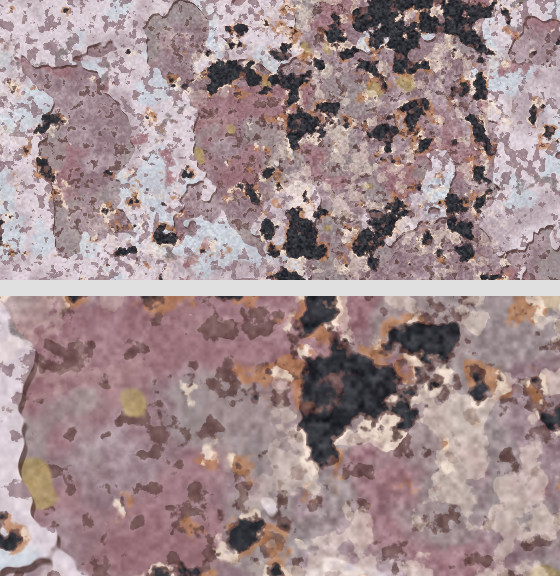
Top, the full canvas; bottom, a detail of the centre.
A Shadertoy shader for this texture:

```glsl
// Weathered wall: mauve plaster under flaking pale paint, with rust and soot.
// Warped fbm thresholds cut the layers; soft regional masks place them.
// Stippled arcs, ochre spots, chips and fine grain give the worn surface.

const vec3 PALE = vec3(0.87, 0.82, 0.85);
const vec3 PALE_DIM = vec3(0.73, 0.66, 0.69);
const vec3 MAUVE = vec3(0.56, 0.46, 0.49);
const vec3 MAUVE_LIGHT = vec3(0.72, 0.64, 0.67);
const vec3 ROSE = vec3(0.62, 0.43, 0.46);
const vec3 STONE = vec3(0.62, 0.58, 0.58);
const vec3 SOOT = vec3(0.17, 0.18, 0.21);
const vec3 BROWN = vec3(0.38, 0.27, 0.26);
const vec3 ORANGE = vec3(0.72, 0.50, 0.35);
const vec3 CREAM = vec3(0.92, 0.85, 0.79);
const vec3 OCHRE = vec3(0.67, 0.58, 0.40);
const vec3 ICE = vec3(0.79, 0.84, 0.88);
const float PAINT_SCALE = 3.2;
const float RUST_SCALE = 21.0;
const float GRAIN_SCALE = 125.0;
const float GRAIN = 0.17;
const int ARCS = 9;

float hash(vec2 p) {
    vec3 q = fract(p.xyx * 0.1031);
    q += dot(q, q.yzx + 33.33);
    return fract((q.x + q.y) * q.z);
}

float noise(vec2 p) {
    vec2 i = floor(p), f = fract(p);
    f = f * f * (3.0 - 2.0 * f);
    return mix(mix(hash(i), hash(i + vec2(1, 0)), f.x),
               mix(hash(i + vec2(0, 1)), hash(i + vec2(1, 1)), f.x), f.y);
}

float fbm(vec2 p) {
    float sum = 0.0, amp = 0.5;
    for (int i = 0; i < 5; i++) {
        sum += amp * noise(p);
        p = mat2(1.6, 1.2, -1.2, 1.6) * p + 17.3;
        amp *= 0.5;
    }
    return sum / 0.97;
}

float blob(vec2 p, vec2 centre, vec2 size) {
    vec2 d = (p - centre) / size;
    return exp(-dot(d, d));
}

// Positive where the pale paint still holds, mostly at both sides
float paintField(vec2 p) {
    vec2 warp = vec2(noise(p * 6.0 + 3.0), noise(p * 6.0 + 41.0)) * 0.09;
    float sides = 1.0 - smoothstep(0.5, 0.95, p.x) + smoothstep(1.62, 1.82, p.x);
    float scar = blob(p, vec2(0.32, 0.50), vec2(0.17, 0.16));
    return fbm((p + warp) * PAINT_SCALE + 5.0) - 0.69 + 0.34 * sides - 0.42 * scar;
}

// Partial ring scuffs scattered over the painted sides
float scuffArcs(vec2 p) {
    float mask = 0.0;
    for (int i = 0; i < ARCS; i++) {
        float k = float(i);
        float x = i % 3 == 2 ? 1.75 + 0.22 * hash(vec2(k, 1.0)) : 0.7 * hash(vec2(k, 2.0));
        vec2 d = p - vec2(x, (k + hash(vec2(k, 3.0))) / float(ARCS));
        float ring = abs(length(d) - mix(0.07, 0.13, hash(vec2(k, 4.0))));
        float sweep = sin(atan(d.y, d.x) + 6.28 * hash(vec2(k, 5.0)));
        mask = max(mask, (1.0 - smoothstep(0.014, 0.024, ring)) * smoothstep(-0.3, 0.1, sweep));
    }
    return mask;
}

// Rounded lichen-like spots on a jittered grid
float ochreSpots(vec2 p) {
    vec2 q = p * 8.0, cell = floor(q);
    vec2 jitter = vec2(hash(cell + 9.0), hash(cell + 23.0)) * 0.4 + 0.3;
    float radius = mix(0.10, 0.24, hash(cell + 31.0)) + 0.2 * (noise(p * 45.0) - 0.5);
    float keep = step(0.72, hash(cell + 57.0)) * step(0.65, p.x) * step(p.x, 1.5);
    return keep * (1.0 - smoothstep(radius - 0.03, radius + 0.03, length(fract(q) - jitter)));
}

void mainImage(out vec4 fragColor, in vec2 fragCoord) {
    vec2 p = fragCoord / iResolution.y;
    float broad = fbm(p * 5.0 + 60.0);
    float mid = fbm(p * 14.0 + 80.0);
    float fine = fbm(p * 48.0 + 20.0);

    // Bare plaster
    vec3 col = mix(MAUVE, MAUVE_LIGHT, smoothstep(0.35, 0.68, 0.5 * (mid + fine)));
    col = mix(col, ROSE, 0.6 * smoothstep(0.52, 0.62, broad));
    col = mix(col, STONE, 0.7 * smoothstep(0.54, 0.62, fbm(p * 6.0 + 130.0)));
    col = mix(col, BROWN, 0.75 * smoothstep(0.60, 0.68, fine));
    col = mix(col, OCHRE * (0.8 + 0.4 * fine), 0.85 * ochreSpots(p));

    // Flaking paint with shaded lower rims
    float field = paintField(p);
    float paint = smoothstep(-0.004, 0.004, field);
    float above = smoothstep(-0.004, 0.004, paintField(p + vec2(-0.004, 0.008)));
    col = mix(col, BROWN * 0.85, 0.75 * above * (1.0 - paint));
    vec3 coat = mix(PALE_DIM, PALE, smoothstep(0.32, 0.52, 0.5 * (mid + broad)));
    coat = mix(coat, ICE, 0.7 * smoothstep(0.58, 0.66, fbm(p * 7.0 + 200.0)));
    float wear = smoothstep(0.50, 0.64, broad) * 0.10;
    coat = mix(coat, MAUVE, 0.8 * smoothstep(0.60, 0.66, fine + wear));
    vec3 scuffTint = mix(ROSE, STONE * 0.85, smoothstep(0.45, 0.55, broad));
    coat = mix(coat, scuffTint, 0.75 * scuffArcs(p) * smoothstep(0.42, 0.54, fine));
    col = mix(col, coat, paint * 0.96);

    // Rust region: soot clusters ringed by brown, orange and cream chips
    float region = smoothstep(0.88, 1.05, p.x) * (1.0 - smoothstep(1.66, 1.92, p.x));
    region = max(region, blob(p, vec2(0.58, 0.17), vec2(0.26, 0.15)));
    region = max(region, blob(p, vec2(0.72, 0.78), vec2(0.16, 0.20)));
    region = max(region, 0.8 * blob(p, vec2(0.02, 0.60), vec2(0.07, 0.25)));
    float rust = fbm(p * RUST_SCALE) - 0.5 + 0.9 * (fbm(p * 5.5 + 90.0) - 0.5) - 0.36 + 0.26 * region;
    float halo = smoothstep(-0.16, -0.06, rust);
    float chips = fbm(p * 30.0 + 150.0);
    col = mix(col, ORANGE, 0.75 * halo * smoothstep(0.54, 0.60, fbm(p * 26.0 + 170.0)));
    col = mix(col, CREAM, 0.9 * max(halo, 0.55 * region) * smoothstep(0.56, 0.62, chips));
    col = mix(col, BROWN, 0.8 * smoothstep(-0.035, 0.0, rust));
    col = mix(col, SOOT, 0.92 * smoothstep(0.0, 0.035, rust) * smoothstep(0.34, 0.44, chips + 0.06));

    // Fine grain
    float grain = noise(p * GRAIN_SCALE) + 0.5 * noise(p * GRAIN_SCALE * 1.9 + 11.0) - 0.75;
    col += GRAIN * grain * (0.55 + 0.45 * region);
    fragColor = vec4(clamp(col, 0.0, 1.0), 1.0);
}
```
